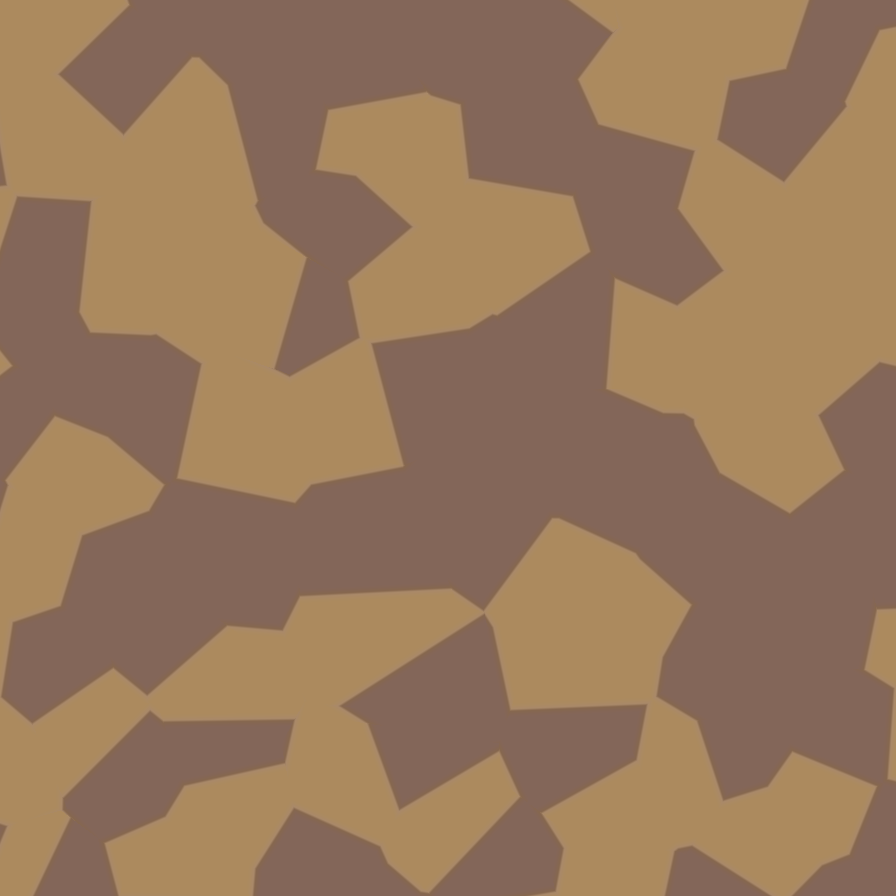
This pattern is drawn by a three.js fragment shader. Its source:

```glsl
// Two-tone camouflage: angular patches made of randomly coloured Voronoi cells.

varying vec2 vUv;

const vec3 BROWN = vec3(0.515, 0.400, 0.349);
const vec3 TAN = vec3(0.673, 0.541, 0.369);
const vec3 LUMA = vec3(0.299, 0.587, 0.114);
const float CELLS = 9.0;          // cells across the canvas
const float HALF_SPAN = 5.0;      // columns before the tones are complemented
const float JITTER = 1.0;         // 0 = regular grid, 1 = fully scattered
const float BROWN_SHARE = 0.53;   // chance that a cell is brown
const float EDGE = 0.0017;        // half width of the brightness edge, in canvas units
const float HUE_EDGE = 0.009;     // half width of the softer hue edge
const vec2 SEED = vec2(17.0, 43.0);

// Sine-free hashes
float hash12(vec2 p) {
  vec3 q = fract(vec3(p.xyx) * 0.1031);
  q += dot(q, q.yzx + 33.33);
  return fract((q.x + q.y) * q.z);
}

vec2 hash22(vec2 p) {
  vec3 q = fract(vec3(p.xyx) * vec3(0.1031, 0.1030, 0.0973));
  q += dot(q, q.yzx + 33.33);
  return fract((q.xx + q.yz) * q.zy);
}

// Cells half a span apart get complementary values, which keeps the shares even
float cellTone(vec2 cell) {
  float side = mod(floor(cell.x / HALF_SPAN), 2.0);
  vec2 partner = vec2(mod(cell.x, HALF_SPAN), mod(cell.y + 3.0 * side, 2.0 * HALF_SPAN));
  float tone = hash12(partner + SEED.yx);
  return mix(tone, 1.0 - tone, side);
}

// Signed distance to the colour border: positive inside brown, negative inside tan
float brownDistance(vec2 p) {
  vec2 home = floor(p);
  vec2 nearBrown = vec2(10.0, 0.0);
  vec2 nearTan = vec2(0.0, 10.0);
  for (int j = -2; j <= 2; j++) {
    for (int i = -2; i <= 2; i++) {
      vec2 cell = home + vec2(float(i), float(j));
      vec2 site = cell + 0.5 + JITTER * (hash22(cell + SEED) - 0.5);
      vec2 offset = site - p;
      if (cellTone(cell) < BROWN_SHARE) {
        if (dot(offset, offset) < dot(nearBrown, nearBrown)) nearBrown = offset;
      } else {
        if (dot(offset, offset) < dot(nearTan, nearTan)) nearTan = offset;
      }
    }
  }
  // Distance to the bisector between the nearest site of each colour
  return dot(0.5 * (nearBrown + nearTan), normalize(nearTan - nearBrown));
}

void main() {
  float d = brownDistance(vUv * CELLS) / CELLS;

  // Brightness changes crisply, hue bleeds a little across the border
  float luma = mix(dot(TAN, LUMA), dot(BROWN, LUMA), smoothstep(-EDGE, EDGE, d));
  vec3 hue = mix(TAN - dot(TAN, LUMA), BROWN - dot(BROWN, LUMA),
                 smoothstep(-HUE_EDGE, HUE_EDGE, d));
  gl_FragColor = vec4(luma + hue, 1.0);
}
```
